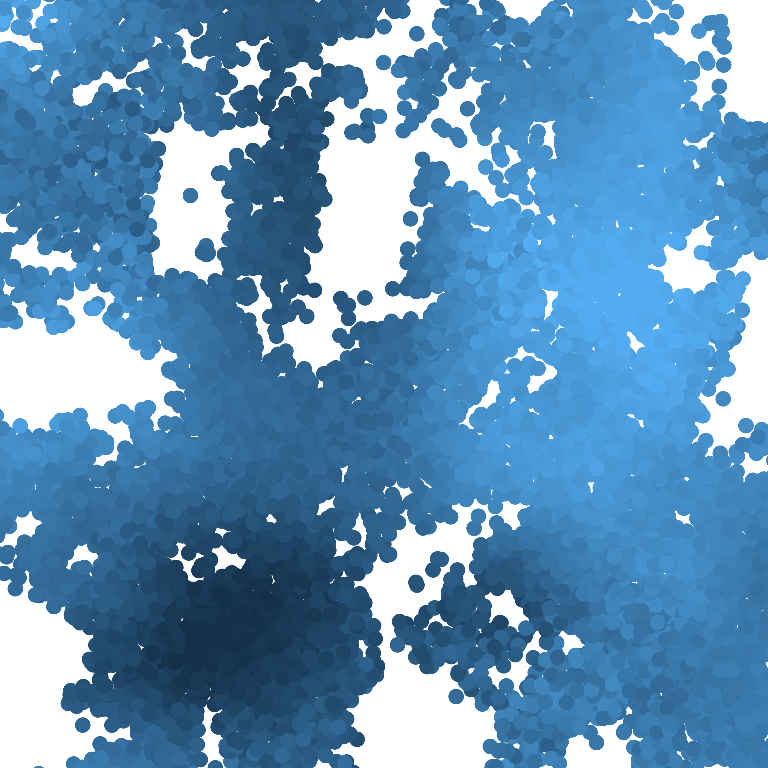
Reproduce this background procedurally as a WebGL 1 fragment shader.

```glsl
precision highp float;
// Thousands of small flat blue discs scattered in ragged drifts over white.
// Stacked jittered grids place the discs; layered noise with soft voids thins
// them out, and a broad tone field with random variation shades each one.

uniform vec2 u_resolution;

const int LAYERS = 7;
const float CELL = 0.0208;
const float RADIUS = 0.0101;
const float EDGE_SOFTNESS = 0.4; // share of one pixel
const vec3 PAPER = vec3(1.0);
const vec3 DEEP_BLUE = vec3(0.08, 0.19, 0.29);
const vec3 SKY_BLUE = vec3(0.33, 0.68, 0.95);

float hash(vec2 p) {
  return fract(sin(dot(p, vec2(127.1, 311.7))) * 43758.5453);
}

vec2 hash2(vec2 p) {
  return vec2(hash(p), hash(p + 71.3));
}

float valueNoise(vec2 p) {
  vec2 cell = floor(p);
  vec2 f = fract(p);
  f = f * f * (3.0 - 2.0 * f);
  float low = mix(hash(cell), hash(cell + vec2(1.0, 0.0)), f.x);
  float high = mix(hash(cell + vec2(0.0, 1.0)), hash(cell + 1.0), f.x);
  return mix(low, high, f.y);
}

// Soft elliptical bump, 1 at its centre
float bump(vec2 p, vec2 centre, vec2 size) {
  vec2 q = (p - centre) / size;
  return exp(-dot(q, q));
}

// Chance that a disc exists at p
float discChance(vec2 p) {
  float field = 0.42 * valueNoise(p * 8.0 + 53.7)
              + 0.33 * valueNoise(p * 18.0 + 9.1)
              + 0.25 * valueNoise(p * 40.0 + 17.3);

  // Large open areas, mostly along the border
  float voids = bump(p, vec2(0.99, 0.93), vec2(0.09, 0.14))
              + bump(p, vec2(0.99, 0.53), vec2(0.08, 0.11))
              + bump(p, vec2(0.56, 0.02), vec2(0.12, 0.09))
              + bump(p, vec2(0.02, 0.10), vec2(0.10, 0.17))
              + bump(p, vec2(0.07, 0.50), vec2(0.12, 0.05))
              + bump(p, vec2(0.48, 0.71), vec2(0.06, 0.11))
              + bump(p, vec2(0.22, 0.73), vec2(0.03, 0.07));

  // Compact drifts
  float drifts = bump(p, vec2(0.75, 0.62), vec2(0.12, 0.25))
               + bump(p, vec2(0.33, 0.32), vec2(0.14, 0.18));

  return smoothstep(0.28, 0.61, field + 0.09 * drifts - 0.45 * voids);
}

// Broad light and dark areas, 0 deep to 1 bright
float toneField(vec2 p) {
  float light = 0.45 * bump(p, vec2(0.80, 0.62), vec2(0.22, 0.36))
              + 0.32 * bump(p, vec2(0.12, 0.50), vec2(0.16, 0.14))
              + 0.30 * bump(p, vec2(0.03, 0.97), vec2(0.14, 0.10));
  float dark = 0.26 * bump(p, vec2(0.40, 0.80), vec2(0.17, 0.42))
             + 0.47 * bump(p, vec2(0.30, 0.18), vec2(0.20, 0.17))
             + 0.36 * bump(p, vec2(0.66, 0.22), vec2(0.14, 0.10));
  return 0.55 + light - dark + 0.22 * (valueNoise(p * 8.0 + 21.0) - 0.5);
}

vec3 discColour(vec2 centre, float variation) {
  float mixing = valueNoise(centre * 6.0 + 40.0);
  float spread = mix(0.08, 0.38, mixing * mixing);
  float tone = toneField(centre) + spread * (variation - 0.5);
  return mix(DEEP_BLUE, SKY_BLUE, clamp(tone, 0.0, 1.0));
}

// Paint one jittered grid of discs over the colour below
vec3 paintLayer(vec3 below, vec2 p, float layer, float blur) {
  vec3 colour = below;
  vec2 shift = hash2(vec2(layer, 5.0));
  vec2 home = floor(p / CELL + shift);
  for (int y = -1; y <= 1; y++) {
    for (int x = -1; x <= 1; x++) {
      vec2 cell = home + vec2(float(x), float(y));
      vec2 seed = cell + layer * 37.0;
      vec2 centre = (cell + hash2(seed) - shift) * CELL;
      float edge = length(p - centre) - RADIUS;
      if (edge < 0.5 * blur && hash(seed + 13.7) < discChance(centre)) {
        float cover = clamp(0.5 - edge / blur, 0.0, 1.0);
        colour = mix(colour, discColour(centre, hash(seed + 29.1)), cover);
      }
    }
  }
  return colour;
}

void main() {
  float pixel = 1.0 / min(u_resolution.x, u_resolution.y);
  vec2 p = gl_FragCoord.xy * pixel;
  vec3 colour = PAPER;
  for (int i = 0; i < LAYERS; i++) {
    colour = paintLayer(colour, p, float(i) + 1.0, EDGE_SOFTNESS * pixel);
  }
  gl_FragColor = vec4(colour, 1.0);
}
```
